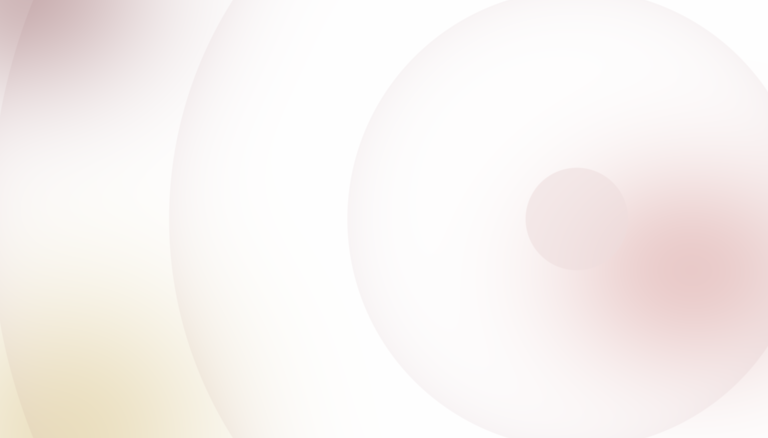
This background is drawn by a WebGL 2 fragment shader. Its source:

```glsl
#version 300 es
precision highp float;

uniform vec2 u_resolution;
out vec4 outColor;

#define RING_CENTER vec2(1.317, 0.5)
#define DISC_RADIUS 0.117
#define RING_STEP 0.407
#define RING_FADE 0.075
#define RING_STRENGTH 0.55
#define DISC_STRENGTH 0.55
#define RING_TINT vec3(0.955, 0.925, 0.93)
#define DISC_TINT vec3(0.93, 0.865, 0.865)
#define ROSE vec3(0.915, 0.795, 0.79)
#define MAUVE vec3(0.81, 0.715, 0.72)
#define CREAM vec3(0.922, 0.878, 0.755)

// Soft elliptical light, 1 at its center
float glow(vec2 p, vec2 center, vec2 spread) {
    vec2 d = (p - center) / spread;
    return exp(-dot(d, d));
}

// Antialiased coverage of a disc from its signed distance
float coverage(float dist, float pixel) {
    return 1.0 - smoothstep(-pixel, pixel, dist);
}

void main() {
    // Height is 1; width follows the canvas proportions
    vec2 p = gl_FragCoord.xy / u_resolution;
    p.x *= 1.7534;
    float pixel = 1.0 / u_resolution.y;

    // Blurred color fields over white
    vec3 color = vec3(0.998);
    color = mix(color, CREAM, glow(p, vec2(0.17, 0.0), vec2(0.33, 0.34)));
    color = mix(color, MAUVE, glow(p, vec2(0.07, 1.03), vec2(0.29, 0.255)));
    color = mix(color, ROSE, glow(p, vec2(1.575, 0.384), vec2(0.30, 0.245)));

    // Concentric rings, tinted at the rim and fading inward
    float r = length(p - RING_CENTER);
    for (int i = 1; i <= 3; i++) {
        float dist = r - (DISC_RADIUS + RING_STEP * float(i));
        float fade = exp(min(dist, 0.0) / RING_FADE);
        float rim = coverage(dist, pixel) * fade;
        color *= mix(vec3(1.0), RING_TINT, rim * RING_STRENGTH);
    }

    // Translucent central disc
    float disc = coverage(r - DISC_RADIUS, pixel);
    color = mix(color, DISC_TINT, disc * DISC_STRENGTH);

    outColor = vec4(color, 1.0);
}
```
